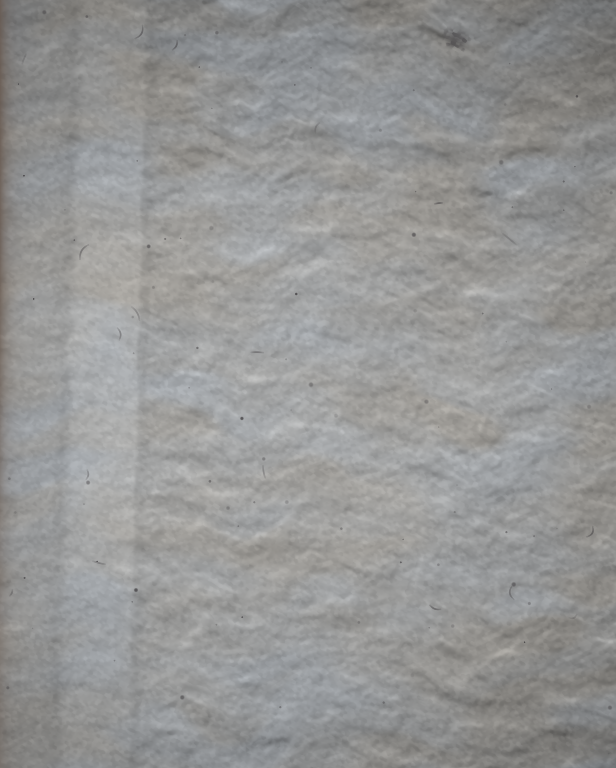
Write a Shadertoy shader that draws this texture.

```glsl
// Old grey handmade paper: pulpy relief, a pale strip by the spine, specks and fibres.

const vec3 WARM_TINT = vec3(1.016, 1.0, 0.970);
const vec3 COOL_TINT = vec3(0.978, 1.002, 1.026);
const vec3 INK = vec3(0.27, 0.26, 0.27);
const vec3 SPINE_BROWN = vec3(0.40, 0.34, 0.30);

vec3 hash3(vec2 p) {
    vec3 q = fract(p.xyx * vec3(0.1031, 0.1030, 0.0973));
    q += dot(q, q.yxz + 33.33);
    return fract((q.xxy + q.yzz) * q.zyx);
}

mat2 rotate(float a) {
    float c = cos(a), s = sin(a);
    return mat2(c, s, -s, c);
}

// Cellular noise: random heights blended softly around jittered points, 0..1
float softCells(vec2 p) {
    vec2 cell = floor(p);
    float sum = 0.0, weight = 0.0;
    for (int j = -1; j <= 1; j++) {
        for (int i = -1; i <= 1; i++) {
            vec2 id = cell + vec2(i, j);
            vec3 h = hash3(id + 200.0);
            vec2 d = id + 0.15 + 0.7 * h.xy - p;
            float w = exp(-6.0 * dot(d, d));
            sum += w * h.z;
            weight += w;
        }
    }
    return sum / weight;
}

// Layered sines bend the domain so that lumps do not line up
vec2 bend(vec2 p, float amount) {
    vec2 q = p + amount * sin(p.yx * vec2(23.0, 19.0) + vec2(0.4, 2.1));
    return q + 0.5 * amount * sin(q.yx * vec2(51.0, 43.0) + vec2(1.7, 0.2));
}

// Height of the pulp: wide lumps, then finer diagonal wrinkles
float pulpHeight(vec2 p) {
    float h = 0.55 * softCells(rotate(0.15) * p * vec2(19.0, 32.0));
    h += 0.27 * softCells(rotate(0.45) * p * vec2(42.0, 72.0) + 7.0);
    h += 0.12 * softCells(rotate(-0.3) * p * vec2(85.0, 150.0) + 31.0);
    return h;
}

float reliefLight(vec2 p, vec2 towardLight) {
    return pulpHeight(p) - pulpHeight(p + towardLight);
}

float band(float x, float center, float width) {
    float d = (x - center) / width;
    return exp(-d * d);
}

// Curved hair, faded at the ends
float fibre(vec2 p, float halfLength, float curve, float width) {
    float t = clamp(p.x / halfLength, -1.0, 1.0);
    vec2 d = p - vec2(t * halfLength, curve * halfLength * (t * t - 0.4));
    return (1.0 - 0.6 * t * t) * smoothstep(width, 0.2 * width, length(d));
}

float fibres(vec2 p, vec2 extent, int count) {
    float cover = 0.0;
    for (int i = 0; i < count; i++) {
        vec3 place = hash3(vec2(float(i), 71.0));
        vec3 form = hash3(vec2(float(i), 13.0));
        vec2 q = rotate(6.283 * place.z) * (p - place.xy * extent);
        float f = fibre(q, mix(0.004, 0.012, form.x), form.y - 0.5, 0.0019);
        cover = max(cover, f * mix(0.2, 0.6, form.z));
    }
    return cover;
}

// One possible dark dot per cell; few cells hold one
float specks(vec2 p, float scale, float share) {
    vec2 q = p * scale;
    vec2 id = floor(q);
    vec3 place = hash3(id + 53.0);
    vec3 form = hash3(id + 117.0);
    float radius = mix(0.0015, 0.0042, form.x * form.x) * scale;
    float d = length(q - id - 0.2 - 0.6 * place.xy);
    return step(place.z, share) * mix(0.25, 0.85, form.y) * smoothstep(radius, 0.3 * radius, d);
}

void mainImage(out vec4 fragColor, in vec2 fragCoord) {
    vec2 uv = fragCoord / iResolution.xy;
    vec2 p = fragCoord / iResolution.y;
    vec2 extent = vec2(iResolution.x / iResolution.y, 1.0);
    vec2 warped = bend(p, 0.006);

    // Broad light, falling off toward the top, bottom and right
    vec2 fromCenter = uv - vec2(0.43, 0.46);
    float tone = 0.649 - dot(fromCenter * fromCenter, vec2(0.25, 0.46));

    // Pale strip between the seam and the paper edge
    float wobble = 0.002 * sin(uv.y * 31.0) + 0.0015 * sin(uv.y * 67.0);
    float seam = mix(0.088, 0.122, uv.y) + wobble;
    float edge = mix(0.209, 0.238, uv.y) + 0.5 * wobble;
    float strip = smoothstep(seam - 0.012, seam + 0.02, uv.x)
                * (1.0 - smoothstep(edge - 0.004, edge + 0.004, uv.x));
    tone += strip * mix(0.018, 0.05, band(uv.y, 0.52, 0.28));
    tone -= 0.03 * band(uv.x, seam, 0.011) + 0.022 * band(uv.x, edge + 0.009, 0.009);

    // Relief, mottling and grain; smoother left of the edge
    float onSheet = mix(0.6, 1.0, smoothstep(edge - 0.01, edge + 0.02, uv.x));
    float mottle = softCells(bend(p, 0.012) * vec2(11.0, 25.0) + 3.0) - 0.5;
    float streak = softCells(warped * vec2(4.0, 21.0) + 60.0) - 0.5;
    float grain = softCells(rotate(0.5) * p * vec2(190.0, 250.0)) - 0.5;
    tone += onSheet * (0.33 * reliefLight(warped, vec2(-0.003, 0.006)) + 0.045 * mottle + 0.03 * streak);
    tone += 0.05 * grain;

    // Cool highlights, warm hollows
    float cloud = softCells(warped * vec2(7.0, 10.0) + 90.0) - 0.5;
    float coolness = clamp(0.5 + 0.9 * mottle + 0.7 * cloud + 0.4 * streak, 0.0, 1.0);
    vec3 color = tone * mix(WARM_TINT, COOL_TINT, coolness);

    // Brown shadow at the spine
    float spine = exp(-uv.x / 0.013) * mix(0.35, 0.8, smoothstep(0.2, 0.75, uv.y));
    color = mix(color, SPINE_BROWN, spine);

    // Specks, hairs and one smudge near the top
    float dirt = max(specks(p, 14.0, 0.16), 0.6 * specks(p + 3.0, 31.0, 0.10));
    dirt = max(dirt, fibres(p, extent, 18));
    float smudge = length((bend(p, 0.004) - vec2(0.74, 0.953) * extent) * vec2(0.8, 1.2));
    dirt = max(dirt, 0.6 * smoothstep(0.017, 0.004, smudge + 0.012 * grain));
    color = mix(color, INK, dirt);

    fragColor = vec4(color, 1.0);
}
```
